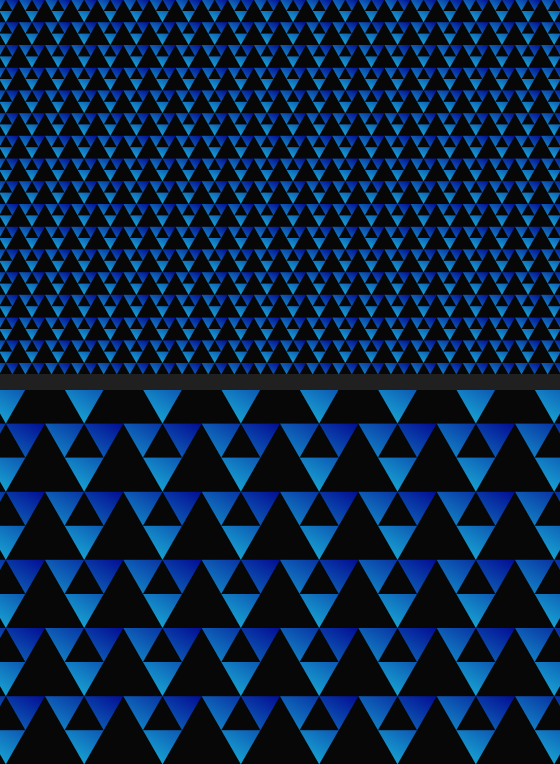
Top, the full canvas; bottom, a detail of the centre.
A Shadertoy shader for this pattern:

```glsl
// Rows of downward blue triangles on near-black, each with an upright triangle
// cut from its middle, one gradient running across all three remaining parts.
// Each pixel averages a small grid of samples to smooth every edge.

const vec3 BLACK = vec3(0.027);
const vec3 DEEP_BLUE = vec3(0.01, 0.05, 0.58);
const vec3 SKY_BLUE = vec3(0.09, 0.63, 0.82);

// p: x from the canvas centre, y down from the top, in canvas heights
vec3 trianglePattern(vec2 p) {
    // About 21.5 cells across and 16.5 rows down
    vec2 cell = fract((p + vec2(0.0, 0.0012)) / vec2(0.06982, 0.06074));
    float side = abs(cell.x - 0.5);

    // Large triangle pointing down, minus the half-size upright one
    bool inLarge = side < 0.5 * (1.0 - cell.y);
    bool inCutout = cell.y < 0.5 && side < 0.5 * cell.y;

    // Dark at the upper right corner, bright at the lower tip
    float shade = 0.52 * (1.0 - cell.x) + 0.74 * cell.y;
    return inLarge && !inCutout ? mix(DEEP_BLUE, SKY_BLUE, shade) : BLACK;
}

void mainImage(out vec4 fragColor, in vec2 fragCoord) {
    const int GRID = 5;
    vec3 sum = vec3(0.0);
    for (int j = 0; j < GRID; j++) {
        for (int i = 0; i < GRID; i++) {
            vec2 offset = (vec2(i, j) + 0.5) / float(GRID) - 0.5;
            vec2 pixel = fragCoord + offset;
            vec2 p = vec2(pixel.x - 0.5 * iResolution.x, iResolution.y - pixel.y);
            sum += trianglePattern(p / iResolution.y);
        }
    }
    fragColor = vec4(sum / float(GRID * GRID), 1.0);
}
```
